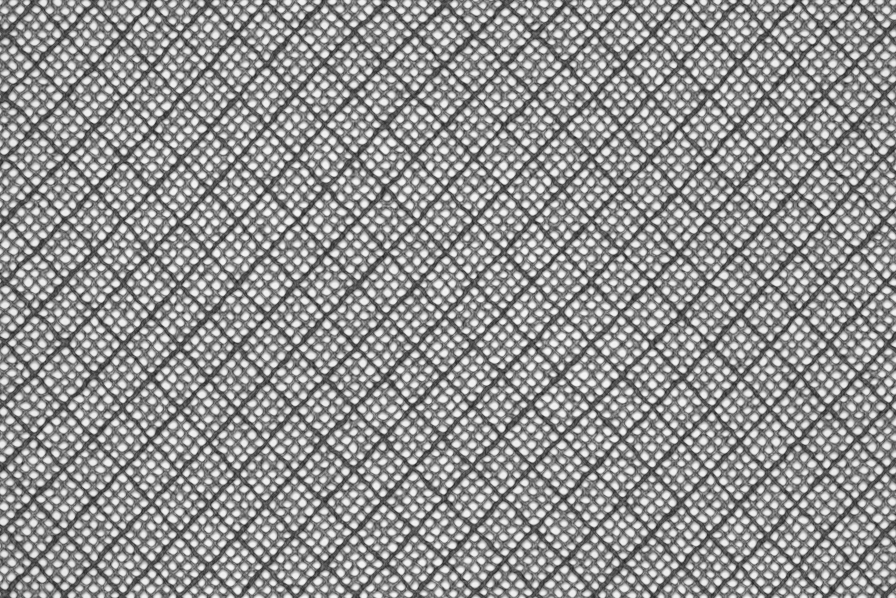
Write a WebGL 1 fragment shader that draws this texture.

```glsl
precision highp float;

uniform vec2 u_resolution;

// Layout, in canvas heights
const vec2 DIAMOND_SIZE = vec2(0.0986, 0.1043);
const vec2 ANCHOR_NODE = vec2(-0.005, 0.079);
const float CELLS_PER_SIDE = 4.0;

// Strand half widths, in cells: x falls to the right, y rises to the right
const float FINE_HALF = 0.132;
const vec2 BOLD_HALF = vec2(0.165, 0.19);
const float CORNER_ROUNDING = 0.26;
const float EDGE_SOFTNESS = 0.055;

// Irregularity
const float SHEET_WARP = 0.012;
const float CELL_JITTER = 0.20;
const float STRAND_WAVE = 0.025;
const float WIDTH_VARIATION = 0.10;
const float FIBRE_CONTRAST = 0.60;

// Shading
const vec2 SHADOW_OFFSET = vec2(0.05, -0.05);
const float SHADOW_SOFTNESS = 0.21;
const vec3 BACKING = vec3(0.94);
const vec3 SHADOW = vec3(0.62);
const vec3 FINE_EDGE = vec3(0.36);
const vec3 FINE_CORE = vec3(0.46);
const vec3 BOLD_EDGE = vec3(0.22);
const vec3 BOLD_CORE = vec3(0.31);
const float TAU = 6.2831853;

vec2 gradientAt(vec2 cell) {
    float angle = TAU * fract(sin(dot(cell, vec2(127.1, 311.7))) * 43758.55);
    return vec2(cos(angle), sin(angle));
}

float gradientNoise(vec2 p) {
    vec2 i = floor(p);
    vec2 f = p - i;
    vec2 w = f * f * f * (f * (f * 6.0 - 15.0) + 10.0);
    vec2 e = vec2(1.0, 0.0);
    float low = mix(dot(gradientAt(i), f),
                    dot(gradientAt(i + e), f - e), w.x);
    float high = mix(dot(gradientAt(i + e.yx), f - e.yx),
                     dot(gradientAt(i + 1.0), f - 1.0), w.x);
    return mix(low, high, w.y);
}

vec2 noisePair(vec2 p) {
    return vec2(gradientNoise(p), gradientNoise(p + vec2(37.3, 91.7)));
}

float smoothMin(float a, float b, float k) {
    float h = max(k - abs(a - b), 0.0) / k;
    return min(a, b) - h * h * k * 0.25;
}

// 1 where the nearest strand of each family is a bold one
vec2 boldStrands(vec2 g) {
    vec2 index = mod(floor(g + 0.5) + 0.5, CELLS_PER_SIDE);
    return 1.0 - step(1.0, index);
}

// Distance to the edge of the nearest strand of each family
vec2 strandDistance(vec2 g) {
    vec2 halfWidth = mix(vec2(FINE_HALF), BOLD_HALF, boldStrands(g));
    return abs(g - floor(g + 0.5)) - halfWidth;
}

float holeDistance(vec2 g) {
    vec2 d = strandDistance(g);
    return smoothMin(d.x, d.y, CORNER_ROUNDING);
}

// Canvas position to cell coordinates along the two strand families
vec2 meshCoordinates(vec2 p) {
    vec2 warped = p + SHEET_WARP * noisePair(p * 2.3 + 5.0);
    vec2 uv = (warped - ANCHOR_NODE) / DIAMOND_SIZE;
    vec2 g = CELLS_PER_SIDE * vec2(uv.x + uv.y, uv.x - uv.y);
    g += CELL_JITTER * noisePair(g * 0.73);
    return g + STRAND_WAVE * sin(TAU * g.yx + vec2(0.0, 1.3));
}

void main() {
    vec2 p = (gl_FragCoord.xy - 0.5 * u_resolution) / u_resolution.y;
    vec2 g = meshCoordinates(p);
    float cellSize = 0.5 * length(DIAMOND_SIZE) / CELLS_PER_SIDE;
    float blur = EDGE_SOFTNESS + 0.35 / (u_resolution.y * cellSize);

    // Backing seen through the holes, with the soft shadow of the mesh
    float width = WIDTH_VARIATION * gradientNoise(g * 0.61 + 17.0);
    float lit = smoothstep(-0.06, SHADOW_SOFTNESS, holeDistance(g + SHADOW_OFFSET) - width);
    vec3 color = mix(SHADOW, BACKING, lit);

    // Rounded strands, bold ones over fine ones
    vec2 d = strandDistance(g) - width;
    vec2 core = smoothstep(0.0, 0.13, -d);
    vec2 bold = boldStrands(g) * (1.0 - smoothstep(-blur, blur, d - 0.02));
    vec3 fine = mix(FINE_EDGE, FINE_CORE, max(core.x, core.y));
    vec3 heavy = mix(BOLD_EDGE, BOLD_CORE, max(core.x * bold.x, core.y * bold.y));
    vec3 strand = mix(fine, heavy, max(bold.x * 0.85, bold.y));

    // Twisted fibres
    float fibre = gradientNoise(g * 2.3) + 0.8 * gradientNoise(g * 4.7 + 11.0);
    strand *= 1.0 + FIBRE_CONTRAST * fibre;

    float hole = smoothstep(-blur, blur, holeDistance(g) - width);
    color = mix(strand, color, hole);

    // Uneven light over the sheet
    float light = 1.01 + 0.03 * gradientNoise(p * 3.1 + 2.0) - 0.04 * dot(p, p);
    gl_FragColor = vec4(clamp(color * light, 0.0, 1.0), 1.0);
}
```
